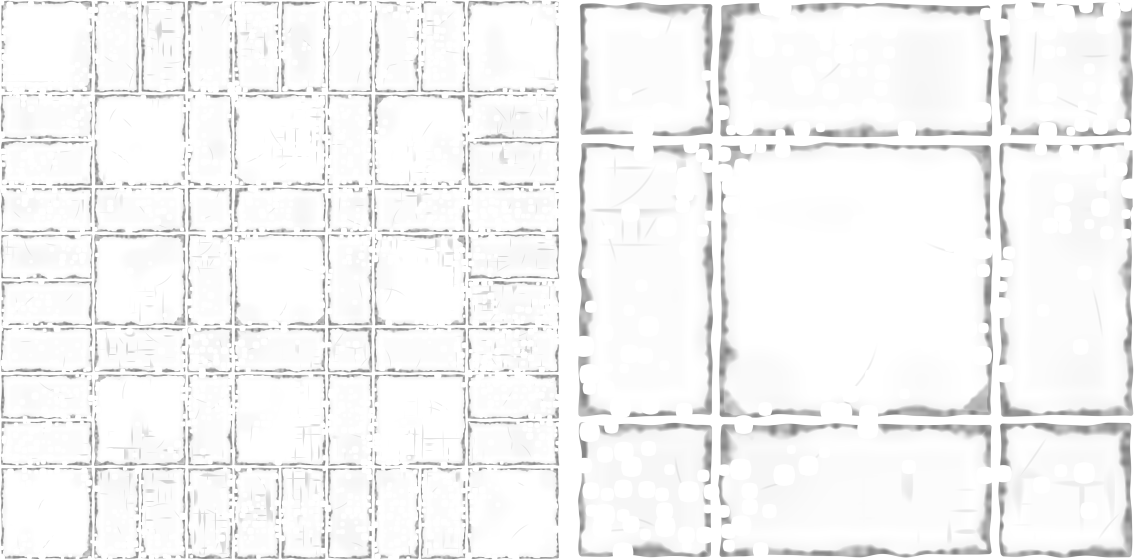
Left, the full canvas; right, a detail of the centre.
A WebGL 1 fragment shader for this texture map:

```glsl
precision highp float;
// Worn white tiles on a 12 by 12 unit plan: large squares parted by narrow
// strips, framed by a border of half tiles. Box distances give the joints and
// grey rims; value noise, scattered chips and scratches give the wear.

uniform vec2 u_resolution;

float hash(vec2 p) {
  vec3 q = fract(p.xyx * vec3(0.1031, 0.1030, 0.0973));
  q += dot(q, q.yzx + 33.33);
  return fract((q.x + q.y) * q.z);
}

float noise(vec2 p) {
  vec2 i = floor(p), f = fract(p);
  f = f * f * (3.0 - 2.0 * f);
  return mix(mix(hash(i), hash(i + vec2(1.0, 0.0)), f.x),
             mix(hash(i + vec2(0.0, 1.0)), hash(i + 1.0), f.x), f.y);
}

// Start and size of the tile along one axis
vec2 tileSpan(float x, bool halved) {
  if (x < 2.0) return vec2(0.0, 2.0);
  if (x >= 10.0) return vec2(10.0, 2.0);
  if (halved) return vec2(floor(x), 1.0);
  float start = 2.0 + 3.0 * floor((x - 2.0) / 3.0);
  return x - start < 2.0 ? vec2(start, 2.0) : vec2(start + 2.0, 1.0);
}

bool inBorder(float x) {
  return x < 2.0 || x >= 10.0;
}

// White flakes, clustered by a slow noise
float chips(vec2 p, float aa) {
  vec2 g = p * 7.0, cell = floor(g);
  float cover = 0.0;
  for (int j = -1; j <= 1; j++) {
    for (int i = -1; i <= 1; i++) {
      vec2 c = cell + vec2(float(i), float(j));
      vec2 center = c + 0.2 + 0.6 * vec2(hash(c + 3.1), hash(c + 17.7));
      float cluster = smoothstep(0.42, 0.68, noise(center * 0.17 + 60.0));
      float present = step(hash(c + 41.3), 0.08 + 0.6 * cluster);
      vec2 v = abs(g - center);
      float dist = mix(length(v), max(v.x, v.y), 0.4);
      float radius = 0.22 + 0.33 * hash(c + 29.9);
      float blob = 1.0 - smoothstep(-aa, aa, (dist - radius) / 7.0);
      cover = max(cover, present * blob);
    }
  }
  return cover;
}

// A few faint bowed scratches per tile
float scratches(vec2 local, vec2 size, vec2 id, float aa) {
  float ink = 0.0;
  for (int i = 0; i < 4; i++) {
    vec2 k = id * 5.0 + float(i) * 13.7;
    vec2 v = local - size * (0.15 + 0.7 * vec2(hash(k + 1.3), hash(k + 7.9)));
    float a = 3.1416 * hash(k + 23.1);
    v = vec2(cos(a) * v.x + sin(a) * v.y, cos(a) * v.y - sin(a) * v.x);
    v.y += (hash(k + 31.7) - 0.5) * 2.0 * v.x * v.x;
    float reach = 0.08 + 0.22 * hash(k + 37.3);
    float line = 1.0 - smoothstep(0.0, 0.008 + aa, abs(v.y));
    line *= 1.0 - smoothstep(0.3 * reach, reach, abs(v.x));
    ink = max(ink, line * step(hash(k + 43.9), 0.55));
  }
  return ink;
}

void main() {
  vec2 p = 12.0 * gl_FragCoord.xy / u_resolution;
  float aa = 8.0 / min(u_resolution.x, u_resolution.y);

  // Tile layout
  vec2 sx = tileSpan(p.x, inBorder(p.y));
  vec2 sy = tileSpan(p.y, inBorder(p.x));
  vec2 id = vec2(sx.x, sy.x), size = vec2(sx.y, sy.y), local = p - id;
  vec2 seed = 50.0 * vec2(hash(id + 2.3), hash(id + 9.1));

  // Wobbly rounded-box distance to the joint
  vec2 edge = min(local, size - local);
  edge += 0.03 * (vec2(noise(p * 6.0 + seed), noise(p * 6.0 + seed + 19.0)) - 0.5);
  vec2 q = 0.05 - edge;
  float d = 0.05 - length(max(q, 0.0)) - min(max(q.x, q.y), 0.0) - 0.03;

  // Grey rim of uneven width and tone
  float lane = noise(p * 4.0 + seed), grain = noise(p * 20.0 + seed);
  float width = 0.035 + 0.10 * lane * lane + 0.03 * (grain - 0.5);
  float ink = (1.0 - smoothstep(0.35 * width, width, d)) * mix(0.22, 0.5, grain);
  ink = max(ink, 0.10 * lane * (1.0 - smoothstep(0.0, 0.16, d)));

  // Scuffed corners, widest on the large squares
  float corner = (0.08 + 0.22 * hash(id + sign(local - 0.5 * size) * 0.37))
               * min(size.x, size.y) * 0.6 + 0.06 * (grain - 0.5);
  float scuff = 1.0 - smoothstep(corner - 0.04, corner + 0.02, edge.x + edge.y);
  ink = max(ink, scuff * mix(0.15, 0.32, grain));
  ink *= smoothstep(-aa, aa, d);

  // Scratches, worn hatching and soft smudges on the face
  float face = smoothstep(0.04, 0.14, d);
  float worn = smoothstep(0.62, 0.82, noise(p * 0.9 + 40.0));
  float hatch = max(smoothstep(0.74, 0.92, noise(p * vec2(18.0, 2.2))),
                    smoothstep(0.8, 0.95, noise(p * vec2(2.5, 20.0) + 70.0)));
  ink = max(ink, face * 0.07 * scratches(local, size, id, aa));
  ink = max(ink, face * 0.14 * worn * hatch);
  float inset = smoothstep(0.15, 0.24, d) * step(min(size.x, size.y), 1.5);
  ink += 0.012 * inset + 0.02 * face * smoothstep(0.6, 0.9, noise(p * 1.7 + 90.0));

  // Chips cover rim and joint alike
  ink *= 1.0 - chips(p, aa);
  gl_FragColor = vec4(vec3(1.0 - ink), 1.0);
}
```
